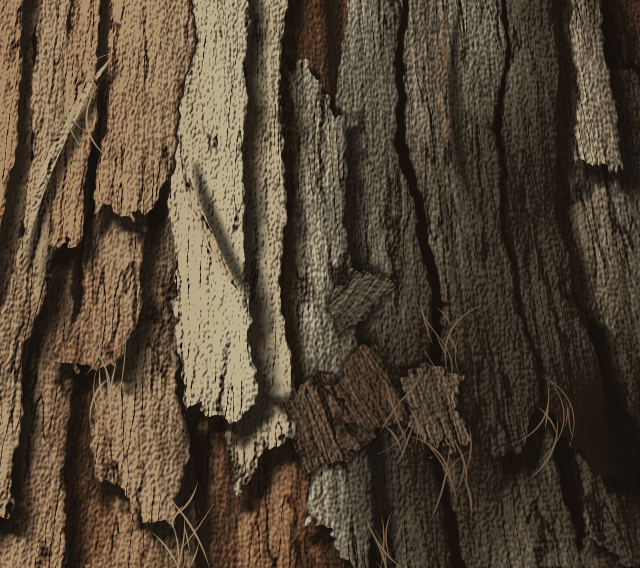
This texture is drawn by a WebGL 2 fragment shader. Its source:

```glsl
#version 300 es
precision highp float;
// Peeling tree bark: ragged overlapping strips, cracks, broken plates and loose fibres.
uniform vec2 u_resolution;
out vec4 outColor;
// Palette, dark to light
const vec3 SHADOW = vec3(0.125, 0.097, 0.068), UMBER = vec3(0.28, 0.25, 0.20);
const vec3 GREY = vec3(0.44, 0.41, 0.34), RUST = vec3(0.50, 0.27, 0.15);
const vec3 TAN = vec3(0.65, 0.53, 0.38), PALE = vec3(0.75, 0.70, 0.57);
// Structure, in canvas heights
const int LAYERS = 5, PLATES = 5, PEELS = 3, FIBRES = 72;
const float STRIP_WIDTH = 0.18, PRESENCE = 0.60, FAN = 0.30, RAGGED = 0.011;
const float SHADOW_SIZE = 0.034, SHADOW_DEPTH = 0.88, GRAIN = 0.55, RELIEF = 0.85;
const vec2 TO_LIGHT = vec2(-0.018, 0.026), PIT = vec2(0.67, 0.34);
vec3 hash3(vec2 p) {
  vec3 h = fract(p.xyx * vec3(0.1031, 0.1030, 0.0973));
  h += dot(h, h.yxz + 33.33);
  return fract((h.xxy + h.yzz) * h.zyx);
}
float corner(vec2 cell, vec2 d) { return dot(normalize(hash3(cell).xy - 0.4999), d); }
float gnoise(vec2 p) {
  vec2 i = floor(p), f = p - i, e = vec2(1.0, 0.0);
  vec2 u = f * f * f * (f * (f * 6.0 - 15.0) + 10.0);
  return 1.4 * mix(mix(corner(i, f), corner(i + e, f - e), u.x),
                   mix(corner(i + e.yx, f - e.yx), corner(i + 1.0, f - 1.0), u.x), u.y);
}
// Tone 0..1 to colour; warm leans towards rust and tan
vec3 ramp(float tone, float warm) {
  vec3 c = SHADOW * mix(0.5, 1.0, smoothstep(-0.1, 0.14, tone));
  c = mix(c, mix(UMBER, RUST * 0.55, warm * 0.6), smoothstep(0.12, 0.34, tone));
  c = mix(c, mix(GREY, RUST, warm * 0.6), smoothstep(0.32, 0.56, tone));
  return mix(c, mix(PALE, TAN, warm), smoothstep(0.50, 0.92, tone));
}
// Large light field: sunny left, dim right, dark hollow
float daylight(vec2 p, float right) {
  vec2 d = (p - PIT) / vec2(0.17, 0.26);
  float low = right * smoothstep(0.6, 0.1, p.y);
  return mix(0.88, 0.38, right) - 0.2 * exp(-dot(d, d)) - 0.1 * low + 0.24 * gnoise(p * vec2(4.5, 2.2) + 3.7);
}
float relief(vec2 q) {
  return 0.35 * gnoise(q * vec2(60.0, 5.0)) + 0.4 * gnoise(q * vec2(130.0, 24.0) + 9.0)
    + 0.45 * gnoise(q * vec2(210.0, 125.0) + 4.0);
}
// Grained surface with long fissures and finer splits
vec3 bark(vec2 q, float tone, float warm) {
  float h = relief(q), slope = h - relief(q + TO_LIGHT * 0.1);
  float bend = 0.13 * gnoise(q * vec2(35.0, 28.0)), patches = gnoise(q * vec2(13.0, 5.0));
  float ridge = min(abs(gnoise(q * vec2(19.0, 1.7)) + bend), 1.3 * abs(gnoise(q * vec2(48.0, 4.0)) + bend));
  float crack = smoothstep(0.10, 0.02, ridge) * smoothstep(-0.3, 0.2, patches);
  return ramp(tone * (1.0 + 0.25 * patches + GRAIN * h + RELIEF * slope - 0.65 * crack), warm);
}
// Nearest hanging strip of one layer: distance, position across, id
vec3 nearestStrip(vec2 q, float k) {
  float width = STRIP_WIDTH * (1.0 - 0.08 * k), depth = k / float(LAYERS - 1);
  float flake = gnoise(q * vec2(32.0, 38.0) + k * 3.0) + 0.6 * gnoise(q * vec2(95.0, 70.0));
  float x = q.x + 0.045 * gnoise(q * vec2(2.5, 1.8) + k * 17.0)
    + RAGGED * (1.7 * gnoise(q * vec2(9.0, 7.0) + k * 7.0) + 0.45 * flake);
  float y = q.y + 0.07 * gnoise(vec2(x * 13.0, k * 5.3 + 0.4)) + 0.02 * flake;
  float u = x / width + k * 0.37;
  vec3 best = vec3(1.0, 0.0, 0.0);
  for (int j = -1; j <= 1; j++) {
    float id = floor(u) + float(j);
    vec3 h = hash3(vec2(id + 20.0, k * 13.0 + 5.0)), g = hash3(vec2(id + 57.0, k * 11.0 + 2.0));
    float f = (u - id - 0.5) * width, halfWidth = width * mix(0.24, 0.56, h.x);
    float bottom = mix(-0.3, mix(0.05, 0.74, h.y), depth) + 2.6 * (h.z - 0.5) * f;
    float top = g.y < 0.6 ? 1.5 : bottom + 0.35 + 0.5 * g.z;
    float sd = max(abs(f) - halfWidth, max(bottom - y, y - top));
    if (g.x < PRESENCE && sd < best.x) best = vec3(sd, f / halfWidth, id);
  }
  return best;
}
// Local frame whose y axis leans right by the angle
vec2 lean(vec2 d, float a) { return d * mat2(cos(a), -sin(a), sin(a), cos(a)); }
// Bent tapering sliver
float sliver(vec2 q, float len, float width, float bend) {
  float t = q.y / len, s = 2.0 * bend * q.y;
  return max(abs(q.x - bend * q.y * q.y) / sqrt(1.0 + s * s) - width * (1.0 - t * t), abs(q.y) - len);
}
// Shade what lies below, then cover it
void lay(inout vec3 col, vec3 paint, float sd, float shade) {
  float blur = 0.7 / u_resolution.y;
  col = mix(mix(col, SHADOW * 0.6, shade), paint, smoothstep(blur, -blur, sd));
}
void main() {
  vec2 p = gl_FragCoord.xy / u_resolution.y;
  vec2 q = vec2(0.45 + (p.x - 0.45) * (1.0 + FAN * (p.y - 0.5)), p.y);
  float right = smoothstep(0.46, 0.66, p.x), light = daylight(p, right);
  // Inner bark
  vec3 col = bark(q, mix(0.54, 0.14, right) + 0.25 * gnoise(q * vec2(26.0, 1.6)), 1.0);
  // Strips, back to front
  for (int i = 0; i < LAYERS; i++) {
    float k = float(i), depth = k / float(LAYERS - 1);
    float shade = smoothstep(SHADOW_SIZE, -0.006, nearestStrip(q + TO_LIGHT, k).x);
    vec3 s = nearestStrip(q, k), h = hash3(vec2(s.z + 91.0, k + 31.0));
    float tone = light * mix(0.78, 1.04, depth) + 0.32 * (h.x - 0.5) - 0.06 * s.y;
    float warm = 0.7 * smoothstep(0.62, 0.05, p.x) + 0.5 * (h.y - 0.5) + 0.2 * (1.0 - depth);
    tone *= mix(0.65, 1.0, smoothstep(0.0, 0.006, -s.x));
    lay(col, bark(q + h.xy * 5.0, tone, clamp(warm, 0.0, 1.0)), s.x, SHADOW_DEPTH * shade);
  }
  // Broken plates lodged in the hollow
  for (int i = 0; i < PLATES; i++) {
    vec3 h = hash3(vec2(i + 3, 71)), g = hash3(vec2(i + 8, 45));
    vec2 d = lean(p - PIT - (h.xy - 0.5) * vec2(0.22, 0.30), 2.0 * (h.z - 0.5));
    vec2 box = abs(d + 0.03 * gnoise(d * 17.0 + h.xy * 9.0)) - vec2(0.03, 0.045) - 0.03 * g.xy;
    float sd = max(box.x, box.y) + 0.008 * gnoise(p * 70.0);
    lay(col, bark(d + h.xy, 0.2 + 0.22 * g.z, g.x * 0.7), sd, 0.7 * smoothstep(0.022, 0.0, sd));
  }
  // Loose peels
  for (int i = 0; i < PEELS; i++) {
    float n = float(i), len = 0.19 - 0.03 * n;
    vec2 d = lean(p - vec2(1.1 * fract(0.09 + n * 0.618), 0.74 + 0.14 * sin(n * 2.3)), 0.42 * cos(n * 1.7));
    float shade = 0.7 * smoothstep(0.012, -0.006, sliver(d + TO_LIGHT, len, 0.01, 0.7));
    lay(col, bark(d + n, light + 0.08 - 9.0 * d.x, 0.4), sliver(d, len, 0.01, 0.7), shade);
  }
  // Tufts of fine fibres
  for (int i = 0; i < FIBRES; i++) {
    vec3 tuft = hash3(vec2(i / 9 + 12, 19)), h = hash3(vec2(i, 23)), g = hash3(vec2(i, 67));
    vec2 d = lean(p - tuft.xy * vec2(1.1, 0.9) - (h.xy - 0.5) * vec2(0.06, 0.12), 1.4 * (h.z - 0.5));
    float sd = sliver(d, 0.02 + 0.06 * g.x, 0.0008 + 0.0012 * g.y, 14.0 * (g.z - 0.5));
    lay(col, ramp(0.45 + 0.4 * light, 0.6), sd, 0.0);
  }
  outColor = vec4(col, 1.0);
}
```
